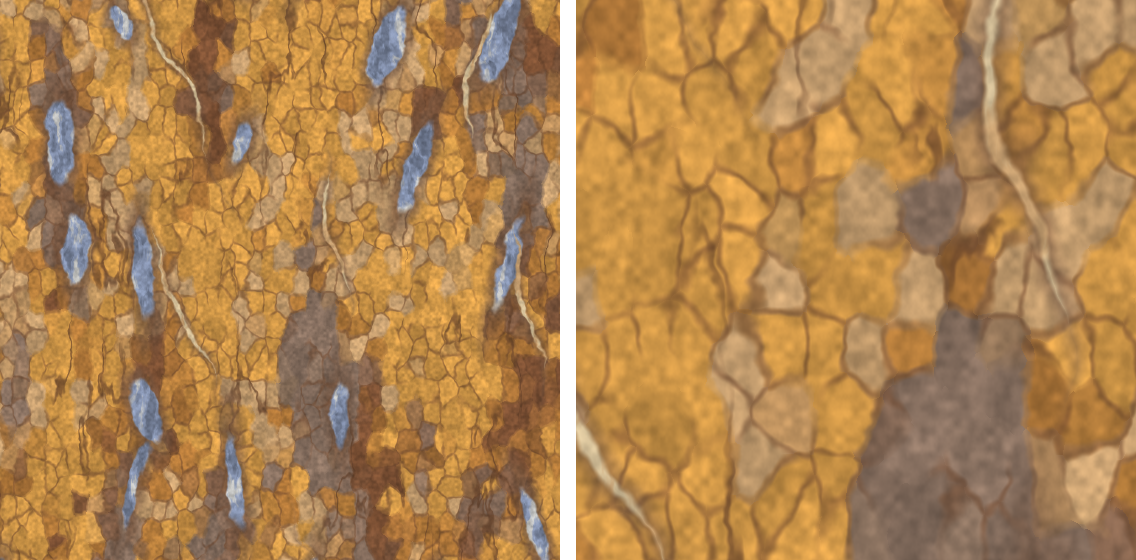
Left, the full canvas; right, a detail of the centre.
Give the GLSL for this texture, as a Shadertoy shader.

```glsl
// Ochre bark painted in small vertical dabs, with blue-grey flecks and pale strands.
#define DAB_GRID vec2(38.0, 25.0)
#define FLECK_GRID vec2(6.0, 5.0)
#define STRAND_GRID vec2(4.0, 3.0)
#define FLECK_DENSITY 0.42
#define STRAND_DENSITY 0.5
#define OUTLINE 0.38
#define GRAIN 0.30
#define SOFT 0.0025

const vec3 GOLD = vec3(0.81, 0.59, 0.28);
const vec3 OCHRE = vec3(0.68, 0.46, 0.22);
const vec3 TAN = vec3(0.76, 0.61, 0.43);
const vec3 UMBER = vec3(0.48, 0.31, 0.20);
const vec3 TAUPE = vec3(0.52, 0.43, 0.37);
const vec3 BLUE = vec3(0.53, 0.58, 0.69);
const vec3 CREAM = vec3(0.81, 0.73, 0.58);

vec3 hash3(vec2 p) {
    vec3 q = fract(p.xyx * vec3(0.1031, 0.1030, 0.0973));
    q += dot(q, q.yxz + 33.33);
    return fract((q.xxy + q.yzz) * q.zyx);
}

float noise(vec2 p) {
    vec2 i = floor(p), f = fract(p);
    f = f * f * (3.0 - 2.0 * f);
    float low = mix(hash3(i).x, hash3(i + vec2(1, 0)).x, f.x);
    float high = mix(hash3(i + vec2(0, 1)).x, hash3(i + vec2(1, 1)).x, f.x);
    return mix(low, high, f.y);
}

float fbm(vec2 p) {
    float sum = 0.0, amp = 0.53;
    for (int i = 0; i < 4; i++) {
        sum += amp * noise(p);
        p = p * 2.03 + 17.3;
        amp *= 0.5;
    }
    return sum;
}

// Colour of one dab: broad vertical streaks plus a random shift
vec3 dabColour(vec2 cell) {
    vec3 h = hash3(cell + 71.0);
    vec2 p = cell / DAB_GRID;
    float streak = fbm(p * vec2(11.0, 3.6) + 5.0);
    float tone = 0.53 + 1.6 * (streak - 0.5) + 0.34 * (h.x - 0.5);
    tone += 0.14 * (smoothstep(0.0, 0.5, p.y) - 0.7);
    float greyness = smoothstep(0.42, 0.6, fbm(p * vec2(9.0, 4.0) + 40.0));
    vec3 colour = mix(UMBER, TAUPE, greyness);
    colour = mix(colour, OCHRE, smoothstep(0.27, 0.40, tone));
    colour = mix(colour, GOLD, smoothstep(0.42, 0.56, tone));
    float pale = smoothstep(0.72, 0.86, h.y + 0.5 * (greyness - 0.5));
    colour = mix(colour, TAN, pale * smoothstep(0.2, 0.5, tone));
    return colour * (0.91 + 0.18 * h.z);
}

// Cellular dabs with soft dark seams
vec3 dabs(vec2 p) {
    vec2 q = p * DAB_GRID, base = floor(q);
    vec2 nearest = base, second = base;
    float d1 = 9.0, d2 = 9.0;
    for (int y = -1; y <= 1; y++)
    for (int x = -1; x <= 1; x++) {
        vec2 cell = base + vec2(x, y);
        float d = length(cell + 0.1 + 0.8 * hash3(cell).xy - q);
        if (d < d1) { d2 = d1; second = nearest; d1 = d; nearest = cell; }
        else if (d < d2) { d2 = d; second = cell; }
    }
    float gap = d2 - d1;
    vec3 colour = mix(dabColour(second), dabColour(nearest), 0.5 + 0.5 * smoothstep(0.0, 0.22, gap));
    float seam = (1.0 - smoothstep(0.0, 0.24, gap)) * smoothstep(0.25, 0.65, noise(p * 32.0));
    return mix(colour, UMBER * 0.88, seam * OUTLINE * 1.4);
}

// Signed distance to scattered upright flecks
float flecks(vec2 p) {
    vec2 base = floor(p * FLECK_GRID);
    float nearest = 1.0;
    for (int y = -1; y <= 1; y++)
    for (int x = -1; x <= 1; x++) {
        vec2 cell = base + vec2(x, y);
        vec3 h = hash3(cell + 213.0), k = hash3(cell + 431.0);
        if (h.x > FLECK_DENSITY) continue;
        vec2 d = p - (cell + 0.15 + 0.7 * h.yz) / FLECK_GRID;
        d.x += d.y * (k.x - 0.5) * 0.8;
        vec2 radius = vec2(0.012 + 0.017 * k.y, 0.03 + 0.055 * k.z);
        nearest = min(nearest, (length(d / radius) - 1.0) * radius.x);
    }
    return nearest;
}

// Signed distance to thin, curving, tapered strands
float strands(vec2 p) {
    vec2 base = floor(p * STRAND_GRID);
    float nearest = 1.0;
    for (int y = -1; y <= 1; y++)
    for (int x = -1; x <= 1; x++) {
        vec2 cell = base + vec2(x, y);
        vec3 h = hash3(cell + 617.0), k = hash3(cell + 829.0);
        if (h.x > STRAND_DENSITY) continue;
        vec2 d = p - (cell + 0.2 + 0.6 * h.yz) / STRAND_GRID;
        d.x += d.y * (k.x - 0.4) * 0.7 + 0.012 * sin(d.y * 26.0 + 6.28 * k.y);
        float along = d.y / (0.08 + 0.11 * k.z);
        nearest = min(nearest, abs(d.x) - (0.004 + 0.007 * k.y) * (1.0 - along * along));
    }
    return nearest;
}

void mainImage(out vec4 fragColor, in vec2 fragCoord) {
    vec2 uv = fragCoord / iResolution.y;
    vec2 wobble = vec2(fbm(uv * 24.0), fbm(uv * 24.0 + 60.0)) - 0.5;
    vec2 p = uv + wobble * vec2(0.026, 0.034);
    vec3 colour = dabs(p);

    // Broken vertical bark lines
    float ridge = abs(fbm(p * vec2(20.0, 5.0) + 90.0) - 0.5);
    float broken = smoothstep(0.4, 0.65, noise(p * vec2(16.0, 9.0) + 30.0));
    colour = mix(colour, UMBER * 0.8, (1.0 - smoothstep(0.005, 0.04, ridge)) * broken * 0.65);

    // Flecks and strands over dusky surrounds
    float brush = fbm(p * vec2(75.0, 24.0));
    float fleck = flecks(p), strand = strands(p);
    float dusk = 1.0 - smoothstep(0.0, 0.022, min(fleck, strand + 0.006));
    colour = mix(colour, mix(UMBER, TAUPE, brush) * 0.87, dusk * 0.7);
    vec3 fleckColour = mix(BLUE * 0.78, BLUE, smoothstep(0.3, 0.5, brush));
    fleckColour = mix(fleckColour, vec3(0.75, 0.75, 0.74), smoothstep(0.53, 0.7, brush));
    colour = mix(colour, fleckColour, 1.0 - smoothstep(-SOFT, SOFT, fleck));
    vec3 strandColour = mix(TAN, CREAM, smoothstep(0.35, 0.6, brush));
    colour = mix(colour, strandColour, 1.0 - smoothstep(-SOFT, SOFT, strand));

    // Fine paint grain
    float grain = 0.6 * fbm(uv * vec2(110.0, 80.0)) + 0.4 * noise(uv * 200.0) - 0.5;
    colour *= 1.0 + GRAIN * 1.6 * grain;
    fragColor = vec4(clamp(colour, 0.0, 1.0), 1.0);
}
```
